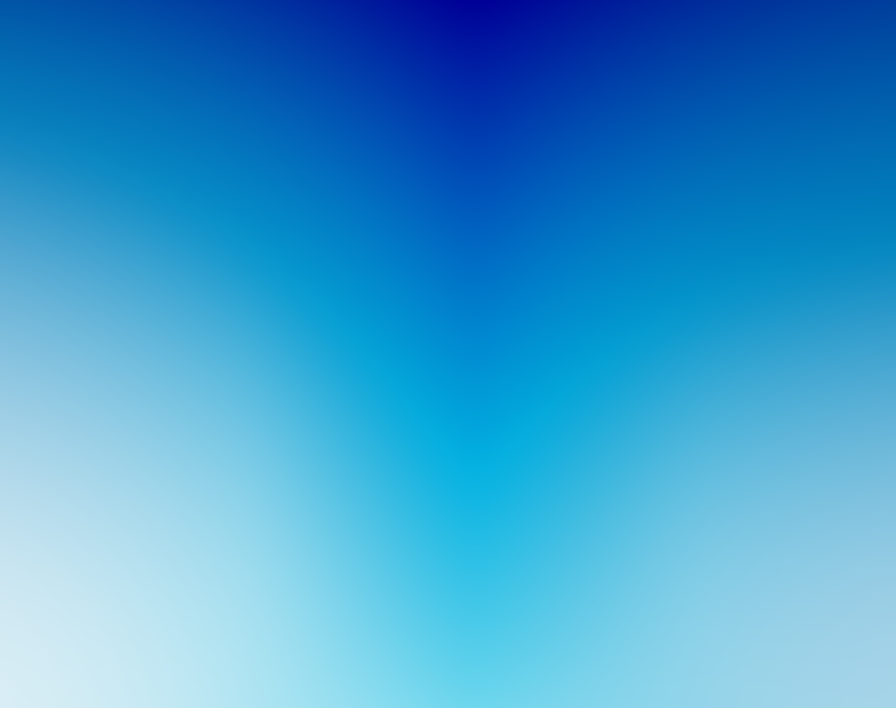
Reproduce this background procedurally as a WebGL 2 fragment shader.

```glsl
#version 300 es
precision highp float;
// A soft blue gradient split by a curved horizon that dips to a point at a
// vertical spine. Each side blends three tones (top, horizon, base) outward
// from the spine; height above or below the horizon picks between the tones.

uniform vec2 u_resolution;
out vec4 outColor;

const float SPINE_X = 0.53;        // where the horizon dips lowest
const float SPINE_SOFTNESS = 0.03; // rounding of the dip
const float HORIZON_BLUR = 0.03;   // softness of the pale edge
const float DIP_DEPTH = 0.66;      // depth of the dip, measured from the top

// Per side: horizon depth far away, decay length, distance to the border
const vec3 LEFT_SHAPE  = vec3(0.066, 0.30, 0.50);
const vec3 RIGHT_SHAPE = vec3(0.305, 0.21, 0.44);

const vec3 SPINE_TOP     = vec3(0.00, 0.00, 0.59);
const vec3 SPINE_HORIZON = vec3(0.00, 0.69, 0.88);
const vec3 SPINE_BASE    = vec3(0.43, 0.84, 0.93);
const vec3 LEFT_TOP      = vec3(0.00, 0.33, 0.65);
const vec3 LEFT_HORIZON  = vec3(0.02, 0.50, 0.74);
const vec3 LEFT_BASE     = vec3(0.85, 0.93, 0.96);
const vec3 RIGHT_TOP     = vec3(0.00, 0.24, 0.61);
const vec3 RIGHT_HORIZON = vec3(0.00, 0.52, 0.75);
const vec3 RIGHT_BASE    = vec3(0.65, 0.83, 0.91);

// Quadratic ramp from 0 to 1 with the given starting slope
float ramp(float t, float slope) {
    return t * (slope + (1.0 - slope) * t);
}

// Absolute value with a rounded tip at zero
float softAbs(float x, float radius) {
    return sqrt(x * x + radius * radius) - radius;
}

// Positive part with a rounded corner at zero
float softPositive(float x, float radius) {
    return 0.5 * (x + sqrt(x * x + radius * radius));
}

void main() {
    vec2 uv = gl_FragCoord.xy / u_resolution;
    float depth = 1.0 - uv.y;
    bool isLeft = uv.x < SPINE_X;

    // Sideways distance and the horizon curve
    vec3 shape = isLeft ? LEFT_SHAPE : RIGHT_SHAPE;
    float side = softAbs(uv.x - SPINE_X, SPINE_SOFTNESS);
    float horizon = mix(shape.x, DIP_DEPTH, exp(-side / shape.y));

    // Tones of this column
    float outward = ramp(clamp(side / shape.z, 0.0, 1.0), 1.7);
    vec3 topTone = mix(SPINE_TOP, isLeft ? LEFT_TOP : RIGHT_TOP, outward);
    vec3 horizonTone = mix(SPINE_HORIZON, isLeft ? LEFT_HORIZON : RIGHT_HORIZON, outward);
    vec3 baseTone = mix(SPINE_BASE, isLeft ? LEFT_BASE : RIGHT_BASE, outward);

    // Deep blue above the horizon
    float descent = clamp(depth / horizon, 0.0, 1.0);
    vec3 color = mix(topTone, horizonTone, ramp(descent, 1.25));

    // Pale glow below it, rising faster away from the spine
    float below = softPositive(depth - horizon, HORIZON_BLUR) / (1.0 - horizon);
    float glowSlope = mix(1.1, 1.9, smoothstep(0.0, 0.25, side));
    color = mix(color, baseTone, ramp(clamp(below, 0.0, 1.0), glowSlope));

    outColor = vec4(color, 1.0);
}
```
